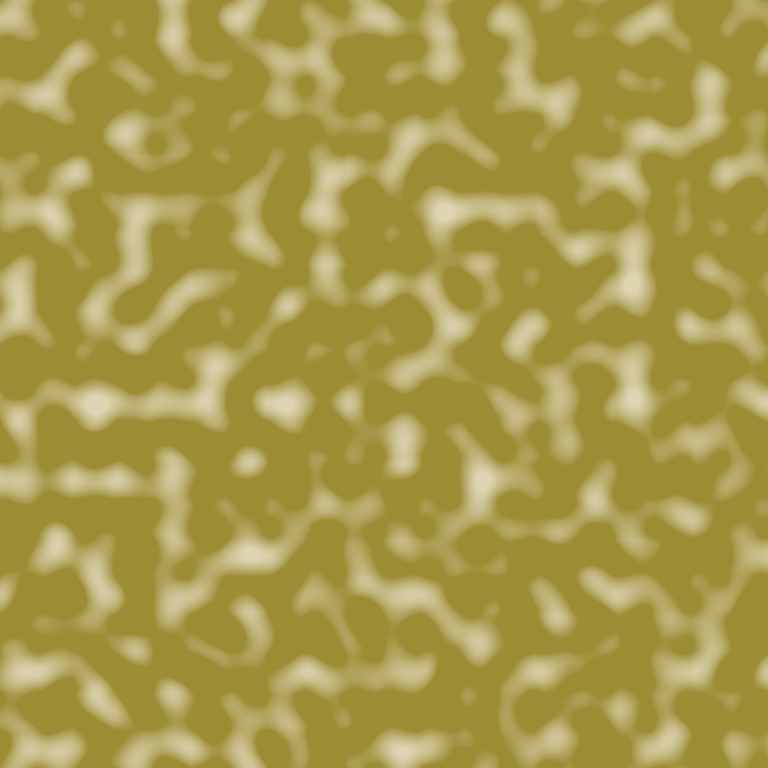
This pattern is drawn by a WebGL 1 fragment shader. Its source:

```glsl
precision highp float;
// Soft cream patches of gradient noise on a flat olive ground.

uniform vec2 u_resolution;

const vec3 OLIVE = vec3(0.61, 0.55, 0.205);
const vec3 CREAM = vec3(0.87, 0.83, 0.70);
const float CELLS = 20.0;       // noise cells across the canvas
const float PEAK = 0.55;        // noise height that gives full cream
const float RAMP_POWER = 0.82;  // below 1: steep rim, flatter centre
const float TAU = 6.2831853;

float hash(vec2 p) {
  return fract(sin(dot(p, vec2(127.1, 311.7))) * 43758.5453);
}

// Height at an offset from a lattice corner, along its random unit slope
float cornerHeight(vec2 corner, vec2 offset) {
  float angle = TAU * hash(corner);
  return dot(vec2(cos(angle), sin(angle)), offset);
}

// Gradient noise, centred on zero
float gradientNoise(vec2 p) {
  vec2 cell = floor(p);
  vec2 f = fract(p);
  vec2 fade = f * f * (3.0 - 2.0 * f);
  vec2 right = vec2(1.0, 0.0);
  vec2 up = vec2(0.0, 1.0);
  float low = mix(cornerHeight(cell, f),
                  cornerHeight(cell + right, f - right), fade.x);
  float high = mix(cornerHeight(cell + up, f - up),
                   cornerHeight(cell + 1.0, f - 1.0), fade.x);
  return mix(low, high, fade.y);
}

void main() {
  vec2 uv = gl_FragCoord.xy / min(u_resolution.x, u_resolution.y);

  // Only the hills show; the valleys stay flat olive
  float hill = clamp(gradientNoise(uv * CELLS) / PEAK, 0.0, 1.0);
  float cream = pow(hill, RAMP_POWER);

  gl_FragColor = vec4(mix(OLIVE, CREAM, cream), 1.0);
}
```
